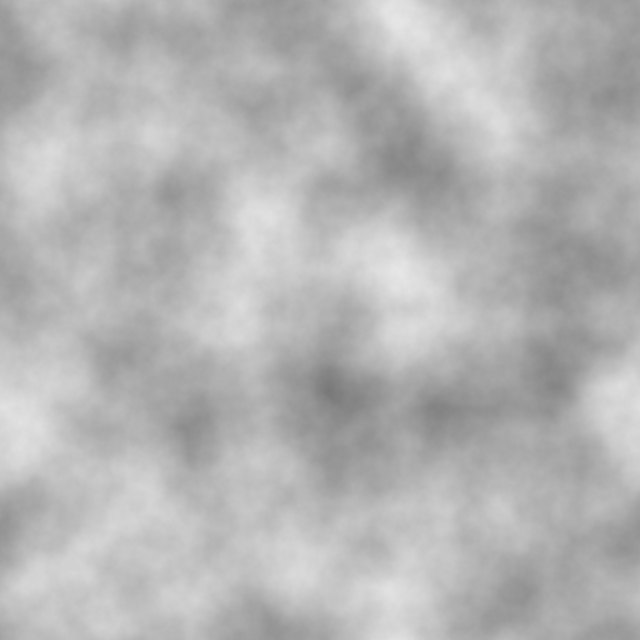
A Shadertoy shader for this texture:

```glsl
// Soft grey cloud cover that tiles in both directions.
// Octaves of gradient noise, each on a lattice that wraps at the canvas edge,
// are summed with falling strength and mapped to a mid-to-light grey.

const int   BASE_CELLS = 4;      // lattice cells across the canvas, first octave
const int   OCTAVES    = 7;      // each octave doubles the cell count
const float GAIN       = 0.5;    // strength of each octave relative to the last
const float MEAN_GREY  = 0.708;
const float CONTRAST   = 0.295;
const uint  SEED       = 19u;
const float TAU        = 6.2831853;

// Integer hash of a lattice point, returned in 0..1
float hash(ivec2 cell, uint seed) {
    uint h = uint(cell.x) * 1597u + uint(cell.y) * 51749u + seed * 7919u;
    h = (h ^ (h >> 16)) * 73244475u;
    h = (h ^ (h >> 15)) * 73244475u;
    h ^= h >> 16;
    return float(h & 65535u) / 65536.0;
}

// Contribution of one corner: its unit gradient dotted with the offset
float corner(ivec2 cell, vec2 offset, int period, uint seed) {
    float angle = TAU * hash(cell % period, seed);
    return dot(vec2(cos(angle), sin(angle)), offset);
}

// Gradient noise that repeats after a whole number of cells
float wrappedNoise(vec2 p, int period, uint seed) {
    ivec2 cell = ivec2(floor(p));
    vec2 f = fract(p);
    vec2 blend = f * f * f * (f * (f * 6.0 - 15.0) + 10.0);
    vec2 right = vec2(1.0, 0.0);
    vec2 up = vec2(0.0, 1.0);
    float low = mix(corner(cell, f, period, seed),
                    corner(cell + ivec2(1, 0), f - right, period, seed), blend.x);
    float high = mix(corner(cell + ivec2(0, 1), f - up, period, seed),
                     corner(cell + ivec2(1, 1), f - right - up, period, seed), blend.x);
    return mix(low, high, blend.y);
}

// Fractal sum; each octave is shifted so that the lattices do not line up
float clouds(vec2 uv) {
    float sum = 0.0;
    float strength = 1.0;
    int cells = BASE_CELLS;
    for (int i = 0; i < OCTAVES; i++) {
        vec2 shift = fract(float(i) * vec2(0.37, 0.61));
        sum += strength * wrappedNoise(uv * float(cells) + shift, cells, SEED + uint(i));
        strength *= GAIN;
        cells *= 2;
    }
    return sum;
}

void mainImage(out vec4 fragColor, in vec2 fragCoord) {
    vec2 uv = fragCoord / iResolution.xy;
    float grey = MEAN_GREY + CONTRAST * clouds(uv);
    fragColor = vec4(vec3(clamp(grey, 0.0, 1.0)), 1.0);
}
```
